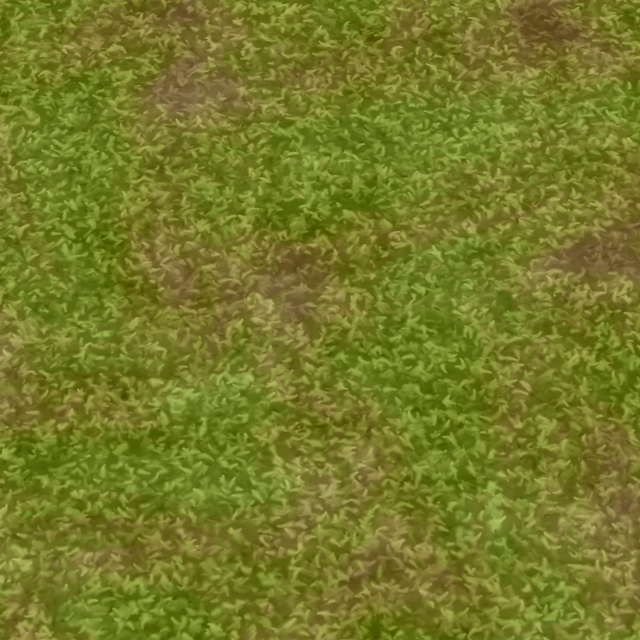
Give the GLSL for this texture, as a Shadertoy shader.

```glsl
// Worn lawn seen at a slant: short soft curved blades, scattered in jittered
// cells over several layers, carry tone and dryness. Warped layered sines
// set the lush, dry and bare patches beneath them and the clumps of light.

#define LAYERS 7
#define BLADE_CELLS 24.0
#define CELL_GROWTH 2.6
#define BLADE_HALF_LENGTH 0.52
#define BLADE_HALF_WIDTH 0.23
#define BLADE_BEND 0.4
#define PERSPECTIVE 0.28
#define PATCH_SCALE vec2(5.0, 6.5)
#define TONE_STEP vec3(0.135, 0.140, 0.125)
#define BLADE_DRYNESS 0.22
#define SOIL_START 0.40
#define SOIL_END 0.75

const vec3 LUSH  = vec3(0.450, 0.522, 0.155);
const vec3 OLIVE = vec3(0.485, 0.497, 0.165);
const vec3 STRAW = vec3(0.520, 0.478, 0.220);
const vec3 SOIL  = vec3(0.475, 0.390, 0.225);

vec3 hash3(vec2 cell) {
    vec3 q = fract(cell.xyx * vec3(0.1031, 0.1030, 0.0973));
    q += dot(q, q.yxz + 33.33);
    return fract((q.xxy + q.yzz) * q.zyx);
}

// Irregular blobs from rotated, warped sine products, about -0.7 to 0.7
float patches(vec2 p, float seed) {
    mat2 turn = mat2(0.80, 0.60, -0.60, 0.80);
    float sum = 0.0, amplitude = 0.5;
    p += seed;
    for (int i = 0; i < 5; i++) {
        p = turn * p * 1.7 + seed;
        p += 0.7 * sin(p.yx * 0.9 + seed);
        sum += amplitude * sin(p.x) * cos(p.y);
        amplitude *= 0.6;
    }
    return sum;
}

// Soft curved stroke: x is coverage, y is the height within it
vec2 blade(vec2 d, vec3 shape) {
    float angle = 6.2832 * shape.x;
    vec2 axis = vec2(cos(angle), sin(angle));
    vec2 q = vec2(dot(d, axis), dot(d, vec2(-axis.y, axis.x)));
    float bend = BLADE_BEND * (shape.y * 2.0 - 1.0);
    q.y += bend * (q.x * q.x * 2.0 - 0.2);
    float halfLength = BLADE_HALF_LENGTH * mix(0.5, 1.0, shape.z);
    float taper = mix(1.0, 0.45, smoothstep(-halfLength, halfLength, q.x));
    float width = BLADE_HALF_WIDTH * taper;
    float dist = length(vec2(max(abs(q.x) - halfLength + width, 0.0), q.y));
    return vec2(1.0 - smoothstep(0.0, 1.5 * width, dist), d.y / width);
}

// Paints one layer of blades over surface = (tone, dryness)
void paintLayer(inout vec2 surface, vec2 p, float layer) {
    vec2 home = floor(p);
    for (int y = -1; y <= 1; y++)
    for (int x = -1; x <= 1; x++) {
        vec2 cell = home + vec2(x, y);
        vec3 place = hash3(cell + 71.7 * layer + 13.0);
        vec3 shape = hash3(cell + 39.3 * layer + 257.0);
        vec2 stroke = blade(p - cell - place.xy, shape);
        float tone = mix(-1.05, 1.25, place.z);
        tone += 0.2 * clamp(stroke.y, -1.0, 1.0);
        float dryness = fract(place.z * 17.0 + shape.x * 5.0) * 2.0 - 1.0;
        surface = mix(surface, vec2(tone, dryness), stroke.x * 0.92);
    }
}

void mainImage(out vec4 fragColor, in vec2 fragCoord) {
    vec2 uv = fragCoord / iResolution.y;

    // Blades shrink gently toward the far, upper edge
    vec2 ground = vec2((uv.x - 0.5) * (1.0 + PERSPECTIVE * uv.y),
                       uv.y * (1.1 + PERSPECTIVE * uv.y)) + 2.0;

    // Blade cover
    vec2 surface = vec2(-0.7, 0.0);
    for (int i = 0; i < LAYERS; i++) {
        float layer = float(i);
        vec2 p = ground * (BLADE_CELLS + CELL_GROWTH * layer);
        paintLayer(surface, p + 0.37 * layer, layer);
    }

    // Ground patches and clumps
    float wear = patches(uv * PATCH_SCALE, 1.7);
    float shade = patches(uv * PATCH_SCALE * 1.3, 4.1);
    float clump = patches(uv * PATCH_SCALE * 3.5, 2.6);
    float bare = smoothstep(SOIL_START, SOIL_END, wear + 0.08 * surface.y);
    float dry = wear + 0.15 * clump + BLADE_DRYNESS * surface.y;

    // Colour
    vec3 color = mix(LUSH, OLIVE, smoothstep(-0.45, 0.05, dry));
    color = mix(color, STRAW, smoothstep(0.0, 0.45, dry));
    color = mix(color, SOIL, 0.9 * bare);
    float tone = surface.x * mix(1.0, 0.6, bare) + 0.4 * clump;
    color += TONE_STEP * tone;
    color += shade * vec3(0.045, 0.050, 0.065);
    fragColor = vec4(clamp(color, 0.0, 1.0), 1.0);
}
```
